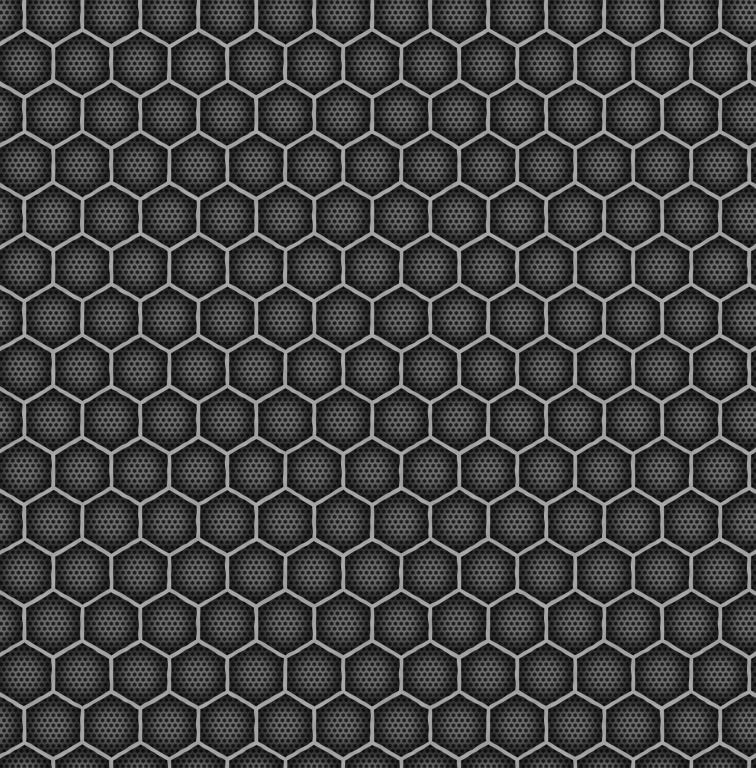
Write a Shadertoy shader that draws this pattern.

```glsl
// Honeycomb of pale, slightly uneven walls over a fine dark hexagonal mesh.
// One hexagonal tiling is used at two scales; each large cell lights its
// own patch of mesh from the centre, and layered sines roughen the walls.

const float CELL_PITCH = 0.0755;             // cell width, in canvas heights
const float ROW_PITCH = 0.0663;              // spacing of the cell rows
const vec2 CELL_ORIGIN = vec2(0.0317, 0.9173);
const float WALL_HALF = 0.033;               // in cell widths
const float WALL_ROUGHNESS = 0.006;          // in cell widths
const float MESH_COUNT = 10.0;               // mesh holes across one cell
const float MESH_SOLID = 0.02;               // in hole widths
const float MESH_FADE = 0.36;                // in hole widths
const float GLOW_INNER = 0.12;               // in cell widths
const float GLOW_OUTER = 0.53;

const vec3 WALL_COLOR = vec3(0.64);
const vec3 MESH_LIT = vec3(0.43);
const vec3 MESH_SHADE = vec3(0.14);
const vec3 HOLE_LIT = vec3(0.11);
const vec3 HOLE_SHADE = vec3(0.04);

const float SQRT3 = 1.73205;

// Offset from the nearest centre of a pointy-top tiling of unit width
vec2 hexOffset(vec2 p) {
    vec2 period = vec2(1.0, SQRT3);
    vec2 a = mod(p + 0.5 * period, period) - 0.5 * period;
    vec2 b = mod(p, period) - 0.5 * period;
    return dot(a, a) < dot(b, b) ? a : b;
}

// Distance from an offset to the border of its unit hexagon
float hexBorder(vec2 q) {
    q = abs(q);
    return 0.5 - max(q.x, dot(q, vec2(0.5, 0.5 * SQRT3)));
}

// Irregular ripple in about -1..1
float ripple(vec2 p) {
    float coarse = sin(p.x * 9.1 + 2.3 * sin(p.y * 7.3));
    float fine = sin(p.y * 21.7 + 1.9 * sin(p.x * 17.9));
    return 0.5 * (coarse + fine);
}

void mainImage(out vec4 fragColor, in vec2 fragCoord) {
    vec2 uv = fragCoord / iResolution.y;
    vec2 cellSize = vec2(CELL_PITCH, ROW_PITCH * 2.0 / SQRT3);
    vec2 p = (uv - CELL_ORIGIN) / cellSize;
    float pixel = 1.0 / (iResolution.y * CELL_PITCH);

    // Fine mesh, fading from the cell centre outwards
    float glow = 1.0 - smoothstep(GLOW_INNER, GLOW_OUTER, length(hexOffset(p)));
    float holeBorder = hexBorder(hexOffset(p * MESH_COUNT));
    float mesh = 1.0 - smoothstep(MESH_SOLID, MESH_FADE, holeBorder);
    vec3 hole = mix(HOLE_SHADE, HOLE_LIT, glow);
    vec3 wire = mix(MESH_SHADE, MESH_LIT, glow);
    vec3 color = mix(hole, wire, mesh);

    // Cell walls with slightly wavering edges and tone
    vec2 waver = vec2(ripple(p), ripple(p.yx + 4.7));
    float border = hexBorder(hexOffset(p + WALL_ROUGHNESS * waver));
    float halfWidth = WALL_HALF + 0.5 * WALL_ROUGHNESS * waver.x;
    float blur = 0.75 * pixel;
    float wall = 1.0 - smoothstep(halfWidth - blur, halfWidth + blur, border);
    color = mix(color, WALL_COLOR * (1.0 + 0.04 * waver.y), wall);

    fragColor = vec4(color, 1.0);
}
```
